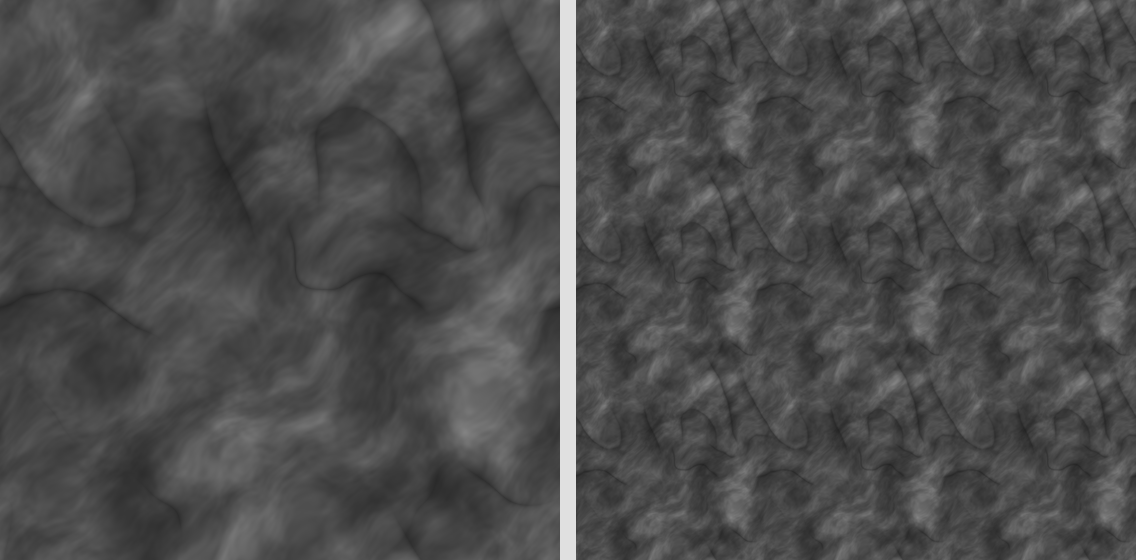
Left: one tile. Right: repeated 3 by 3.
Write a three.js fragment shader that draws this texture.

```glsl
// Dark grey weathered rock: soft clouds and streaks that climb to the right,
// crossed by thin curved cracks and a few steep faults shaded on one side.
// All layers are wrapped gradient noise on whole-number lattices, so it tiles.

varying vec2 vUv;

const vec3 ROCK_GREY = vec3(0.295);
const float TAU = 6.2831853;

float hash(vec2 cell, float seed) {
  vec3 q = fract(cell.xyx * vec3(0.1031, 0.1030, 0.0973) + seed * 0.137);
  q += dot(q, q.yzx + 33.33);
  return fract((q.x + q.y) * q.z);
}

// Wraps a cell on the lattice spanned by (wrap.x, wrap.z) and (0, wrap.y)
vec2 wrapCell(vec2 cell, vec3 wrap) {
  float turns = floor((cell.x + 0.5) / wrap.x);
  cell -= turns * wrap.xz;
  cell.y -= wrap.y * floor((cell.y + 0.5) / wrap.y);
  return cell;
}

float cornerSlope(vec2 cell, vec2 offset, vec3 wrap, float seed) {
  float angle = TAU * hash(wrapCell(cell, wrap), seed);
  return dot(vec2(cos(angle), sin(angle)), offset);
}

float gradientNoise(vec2 p, vec3 wrap, float seed) {
  vec2 cell = floor(p);
  vec2 f = p - cell;
  vec2 w = f * f * f * (f * (f * 6.0 - 15.0) + 10.0);
  vec2 right = vec2(1.0, 0.0);
  vec2 up = vec2(0.0, 1.0);
  float bottom = mix(cornerSlope(cell, f, wrap, seed),
                     cornerSlope(cell + right, f - right, wrap, seed), w.x);
  float top = mix(cornerSlope(cell + up, f - up, wrap, seed),
                  cornerSlope(cell + 1.0, f - 1.0, wrap, seed), w.x);
  return mix(bottom, top, w.y);
}

float fbm(vec2 p, vec3 wrap, int octaves, float gain, float seed) {
  float sum = 0.0;
  float amplitude = 1.0;
  for (int i = 0; i < 6; i++) {
    if (i >= octaves) break;
    sum += amplitude * gradientNoise(p, wrap, seed + float(i));
    p = p * 2.0 + 0.37;
    wrap *= 2.0;
    amplitude *= gain;
  }
  return sum;
}

// Upright square lattice
float clouds(vec2 uv, float repeats, int octaves, float gain, float seed) {
  return fbm(uv * repeats, vec3(repeats, repeats, 0.0), octaves, gain, seed);
}

// Lattice turned by 45 degrees; scale holds cells along and across the streaks
float streaks(vec2 uv, vec2 scale, int octaves, float gain, float seed) {
  vec2 p = vec2(uv.x + uv.y, uv.y - uv.x) * scale;
  return fbm(p, vec3(scale.x, 2.0 * scale.y, scale.y), octaves, gain, seed);
}

// Lattice whose first axis falls steeply to the right
float steepNoise(vec2 uv, vec2 scale, float seed) {
  vec2 p = vec2(uv.x - 2.0 * uv.y, 2.0 * uv.x + uv.y) * scale;
  return gradientNoise(p, vec3(scale.x, 5.0 * scale.y, 2.0 * scale.y), seed);
}

// Dark line at the zero level, with its own falloff on each side
float crease(float level, float sharpSide, float softSide) {
  return exp(-max(level, 0.0) * sharpSide + min(level, 0.0) * softSide);
}

void main() {
  // Bend the domain so that the layers curl
  vec2 bend = vec2(clouds(vUv, 4.0, 3, 0.5, 3.0), clouds(vUv, 4.0, 3, 0.5, 11.0));
  vec2 uv = vUv + 0.05 * bend;

  // Broad tone and directional grain
  float cloud = clouds(uv, 4.0, 5, 0.58, 23.0);
  float streak = streaks(uv, vec2(2.0, 5.0), 5, 0.58, 37.0);
  float tone = 0.50 * cloud + 0.54 * streak;

  // Curved cracks, present only in patches
  float crackPatch = smoothstep(0.0, 0.35, clouds(vUv, 3.0, 2, 0.5, 51.0));
  float crack = crease(clouds(uv, 3.0, 2, 0.4, 63.0), 34.0, 34.0);
  tone -= 0.34 * crackPatch * crack;

  // Steep faults, shaded to one side
  float faultPatch = smoothstep(0.0, 0.3, clouds(vUv, 2.0, 2, 0.5, 71.0));
  float fault = crease(steepNoise(vUv + 0.015 * bend, vec2(1.0, 2.0), 83.0), 45.0, 9.0);
  tone -= 0.36 * faultPatch * fault;

  gl_FragColor = vec4(ROCK_GREY * exp(tone), 1.0);
}
```
